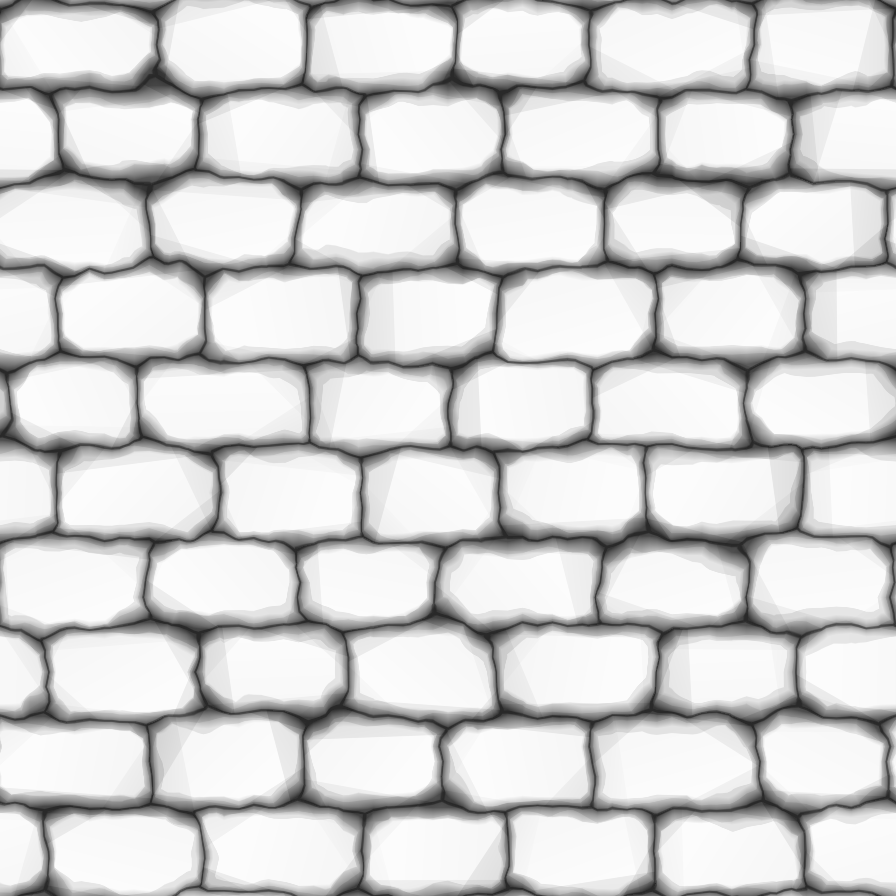
Write a WebGL 2 fragment shader that draws this texture map.

```glsl
#version 300 es
precision highp float;

uniform vec2 u_resolution;
out vec4 fragColor;

const vec2 STONES = vec2(6.0, 10.0);

float hash(vec2 cell, float seed) {
    vec3 v = fract(vec3(cell, seed) * vec3(0.1031, 0.1130, 0.0973) + 0.17);
    v += dot(v, v.yzx + 33.33);
    return fract((v.x + v.y) * v.z);
}

// Linear value noise that wraps after "period" cells; the creases look chipped
float noise(vec2 uv, float period, float seed) {
    vec2 p = uv * period;
    vec2 i = floor(p);
    vec2 f = p - i;
    vec2 a = mod(i, period);
    vec2 b = mod(i + 1.0, period);
    return mix(mix(hash(a, seed), hash(vec2(b.x, a.y), seed), f.x),
               mix(hash(vec2(a.x, b.y), seed), hash(b, seed), f.x), f.y);
}

float rowShift(float row) {
    return 0.375 * (1.0 - mod(row, 2.0));
}

// Horizontal place of the joint left of a stone, in row heights
float jointX(vec2 cell) {
    float jitter = 0.15 * (hash(mod(cell, STONES), 1.0) - 0.5);
    return (cell.x + rowShift(cell.y) + jitter) * STONES.y / STONES.x;
}

// Inner distance to the edge of a block with four unevenly cut corners
float stoneDepth(vec2 q, vec2 halfSize, vec2 id) {
    vec2 inset = halfSize - abs(q);
    float corner = 3.0 + step(0.0, q.x) + 2.0 * step(0.0, q.y);
    vec2 normal = normalize(vec2(0.5 + 0.5 * hash(id, corner), 1.0));
    float cut = dot(inset, normal) - 0.06 - 0.15 * hash(id, corner + 5.0);
    return min(min(inset.x * 1.4, inset.y), cut);
}

void main() {
    vec2 uv = gl_FragCoord.xy / u_resolution;
    vec2 p = uv * STONES.y;
    float pixel = STONES.y / u_resolution.y;

    // Ragged outlines
    vec2 warp = 0.1 * (vec2(noise(uv, 24.0, 20.0), noise(uv, 24.0, 21.0)) - 0.5)
              + 0.06 * (vec2(noise(uv, 60.0, 22.0), noise(uv, 60.0, 23.0)) - 0.5);

    // The highest nearby stone wins, the runner-up locates the crevice
    float best = -9.0, second = -9.0;
    vec2 stoneId = vec2(0.0), local = vec2(0.0), stoneHalf = vec2(1.0);
    for (float j = -1.0; j <= 1.0; j++) {
        float row = floor(p.y) + j;
        float column = floor(p.x * STONES.x / STONES.y - rowShift(row));
        for (float i = -1.0; i <= 1.0; i++) {
            vec2 cell = vec2(column + i, row);
            vec2 id = mod(cell, STONES);
            float left = jointX(cell);
            float right = jointX(cell + vec2(1.0, 0.0));
            vec2 center = vec2(0.5 * (left + right), row + 0.5 + 0.06 * (hash(id, 15.0) - 0.5));
            vec2 halfSize = vec2(0.5 * (right - left), 0.5 + 0.08 * (hash(id, 16.0) - 0.5));
            float depth = stoneDepth(p + warp - center, halfSize, id);
            if (depth > best) {
                second = best;
                best = depth;
                stoneId = id;
                local = p - center;
                stoneHalf = halfSize;
            } else {
                second = max(second, depth);
            }
        }
    }

    // Rim rising out of the gap
    float rim = best + 0.04 * (noise(uv, 40.0, 30.0) - 0.5);
    float tone = 0.5 + 0.48 * pow(clamp((rim + 0.05) / 0.18, 0.0, 1.0), 0.9);

    // Two chipped ledges with crisp edges
    float chips = noise(uv, 22.0, 31.0) - 0.5;
    float flakes = noise(uv, 36.0, 32.0) - 0.5;
    float innerLedge = best + 0.2 * chips + 0.06 * flakes - 0.12;
    float outerLedge = best - 0.05 * chips + 0.12 * flakes - 0.07;
    tone -= 0.085 * (1.0 - smoothstep(0.0, 1.2 * pixel, innerLedge));
    tone -= 0.06 * (1.0 - smoothstep(0.0, 1.2 * pixel, outerLedge));

    // Flat facets hewn off the face, mostly on the diagonals
    for (float k = 0.0; k < 6.0; k++) {
        float angle = (k + 0.9 * hash(stoneId, 40.0 + k)) * 1.0472;
        vec2 normal = normalize(vec2(0.65 * cos(angle), sin(angle)));
        float reach = dot(abs(normal), stoneHalf) * (0.48 + 0.35 * hash(stoneId, 50.0 + k));
        float beyond = dot(local, normal) - reach;
        float strength = 0.01 + 0.06 * hash(stoneId, 60.0 + k) + 0.08 * max(beyond, 0.0);
        tone -= strength * smoothstep(0.0, 1.2 * pixel, beyond);
    }

    // Slight tilt of each face
    float tilt = 6.2832 * hash(stoneId, 70.0);
    tone += 0.02 * dot(local, vec2(cos(tilt), sin(tilt)));

    // Thin dark crevice with a soft shadow beside it
    float gap = best - second;
    tone *= mix(0.62, 1.0, smoothstep(0.01, 0.045, gap));
    tone *= mix(0.88, 1.0, smoothstep(0.0, 0.14, gap));

    fragColor = vec4(vec3(clamp(tone, 0.16, 0.99)), 1.0);
}
```
